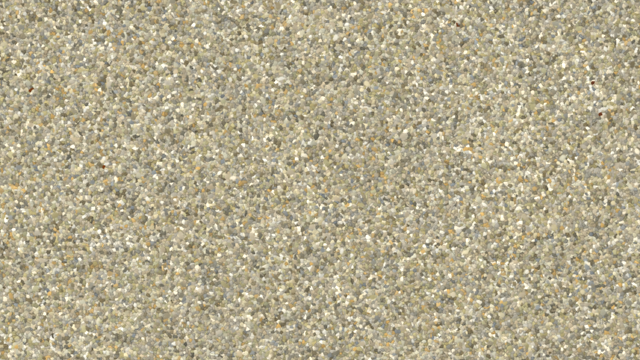
This texture is drawn by a Shadertoy shader. Its source:

```glsl
// Sunlit coarse sand: tightly packed, slightly elongated grains in beige, grey,
// olive and cream. A warped, stretched Voronoi pattern forms the grains, a sparse
// second layer adds small chips, and soft noise varies the tone of the ground.

const float GRAIN_ROWS = 122.0;    // fine grains per canvas height
const float CHIP_ROWS = 62.0;      // cells for larger chips per canvas height
const float CHIP_SHARE = 0.09;     // part of the chip cells that are filled
const float GAP_WIDTH = 0.24;      // shaded seam, in grain units
const float GAP_DARKEST = 0.56;    // seams range from this shade to none
const float WARP = 0.38;           // raggedness of the grain outlines
const float FACET_LIGHT = 0.12;    // light slope across one grain
const float VALUE_JITTER = 0.18;
const float HUE_JITTER = 0.05;
const float GROUND_VARIATION = 0.042;
const float EXPOSURE = 1.055;
const float SOFTNESS = 0.0043;     // filter width, in canvas heights
const int SAMPLES = 3;             // smoothing samples per axis

const vec3 BEIGE = vec3(0.70, 0.66, 0.57);
const vec3 SAND  = vec3(0.77, 0.74, 0.62);
const vec3 TAUPE = vec3(0.60, 0.57, 0.48);
const vec3 OLIVE = vec3(0.66, 0.63, 0.47);
const vec3 CREAM = vec3(0.90, 0.87, 0.78);
const vec3 SHADE = vec3(0.48, 0.45, 0.36);
const vec3 OCHRE = vec3(0.75, 0.63, 0.41);
const vec3 SLATE = vec3(0.55, 0.55, 0.52);
const vec3 RUST  = vec3(0.46, 0.24, 0.11);

// Integer hash giving three values in 0..1 per cell
vec3 hash3(vec2 cell, float seed) {
    uvec3 v = uvec3(ivec3(vec3(cell, seed)) + 4096);
    v = v * 1664525u + 1013904223u;
    v.x += v.y * v.z; v.y += v.z * v.x; v.z += v.x * v.y;
    v ^= v >> 16u;
    v.x += v.y * v.z; v.y += v.z * v.x; v.z += v.x * v.y;
    return vec3(v >> 8u) / 16777216.0;
}

// Smooth noise with three independent channels
vec3 valueNoise(vec2 p) {
    vec2 i = floor(p), f = fract(p);
    f = f * f * (3.0 - 2.0 * f);
    vec3 low = mix(hash3(i, 9.0), hash3(i + vec2(1, 0), 9.0), f.x);
    vec3 high = mix(hash3(i + vec2(0, 1), 9.0), hash3(i + vec2(1, 1), 9.0), f.x);
    return mix(low, high, f.y);
}

// Pick a mineral by its share, then vary its value and warmth
vec3 grainColor(vec2 cell, float seed) {
    vec3 h = hash3(cell, seed);
    vec3 rare = hash3(cell, seed + 1.0);
    vec3 color = h.x < 0.28 ? BEIGE : h.x < 0.53 ? SAND : h.x < 0.69 ? TAUPE
               : h.x < 0.83 ? OLIVE : h.x < 0.92 ? CREAM : SHADE;
    if (rare.x < 0.03) color = OCHRE;
    else if (rare.x < 0.07) color = SLATE;
    else if (rare.x > 0.9997) color = RUST;
    color *= 1.0 + VALUE_JITTER * (h.y + rare.y - 1.0);
    return color + HUE_JITTER * (h.z - 0.5) * vec3(1.0, 0.1, -1.3);
}

// Rotate and stretch an offset so that each grain has its own direction
vec2 grainSpace(vec2 offset, vec3 h) {
    float angle = 6.2832 * h.x;
    float c = cos(angle), s = sin(angle);
    float stretch = mix(1.0, 1.4, h.y);
    return mat2(c, -s, s, c) * offset * vec2(1.0 / stretch, stretch) * mix(0.75, 1.25, h.z);
}

// Packed fine grains with uneven seams
vec3 fineGrains(vec2 p) {
    p += WARP * (valueNoise(p * 1.7).xy - 0.5);
    vec2 base = floor(p), bestCell = base, bestOffset = vec2(0.0);
    float nearest = 9.0, second = 9.0;
    for (int y = -1; y <= 1; y++)
    for (int x = -1; x <= 1; x++) {
        vec2 cell = base + vec2(x, y);
        vec2 offset = p - cell - hash3(cell, 1.0).xy;
        float d = length(grainSpace(offset, hash3(cell, 2.0)));
        if (d < nearest) {
            second = nearest; nearest = d;
            bestCell = cell; bestOffset = offset;
        } else second = min(second, d);
    }
    float body = smoothstep(0.0, GAP_WIDTH, second - nearest);
    float gapShade = mix(GAP_DARKEST, 1.0, hash3(bestCell, 11.0).x);
    float facet = 1.02 + FACET_LIGHT * dot(bestOffset, vec2(-0.6, 0.8));
    return grainColor(bestCell, 3.0) * facet * mix(gapShade, 1.0, body);
}

// Larger angular chips lying on the fine grains
vec3 addChips(vec3 color, vec2 p) {
    p += 0.5 * WARP * (valueNoise(p * 2.6 + 31.0).xy - 0.5);
    vec2 base = floor(p);
    for (int y = -1; y <= 1; y++)
    for (int x = -1; x <= 1; x++) {
        vec2 cell = base + vec2(x, y);
        vec3 h = hash3(cell, 5.0);
        if (h.z > CHIP_SHARE) continue;
        vec2 offset = p - cell - h.xy;
        vec2 q = abs(grainSpace(offset, hash3(cell, 6.0)));
        float size = mix(0.20, 0.46, h.z / CHIP_SHARE);
        float edge = max(max(q.x, q.y), 0.72 * (q.x + q.y)) - size;
        vec3 chip = grainColor(cell, 7.0) * (1.02 + 0.12 * dot(offset, vec2(-0.6, 0.8)));
        color = mix(color, chip, 0.9 - 0.9 * smoothstep(-0.10, 0.08, edge));
    }
    return color;
}

void mainImage(out vec4 fragColor, in vec2 fragCoord) {
    vec2 ground = fragCoord / iResolution.y;
    vec3 sum = vec3(0.0);
    for (int j = 0; j < SAMPLES; j++)
    for (int i = 0; i < SAMPLES; i++) {
        vec2 shift = (vec2(i, j) + 0.5) / float(SAMPLES) - 0.5;
        vec2 uv = ground + SOFTNESS * shift;
        sum += addChips(fineGrains(uv * GRAIN_ROWS), uv * CHIP_ROWS);
    }
    vec3 color = EXPOSURE * sum / float(SAMPLES * SAMPLES);

    // Broad and clustered tone changes of the ground
    float tone = 0.5 * valueNoise(ground * 4.0).x + 0.5 * valueNoise(ground * 19.0 + 7.0).x;
    color *= 1.0 + GROUND_VARIATION * (2.0 * tone - 1.0);
    fragColor = vec4(clamp(color, 0.0, 1.0), 1.0);
}
```
